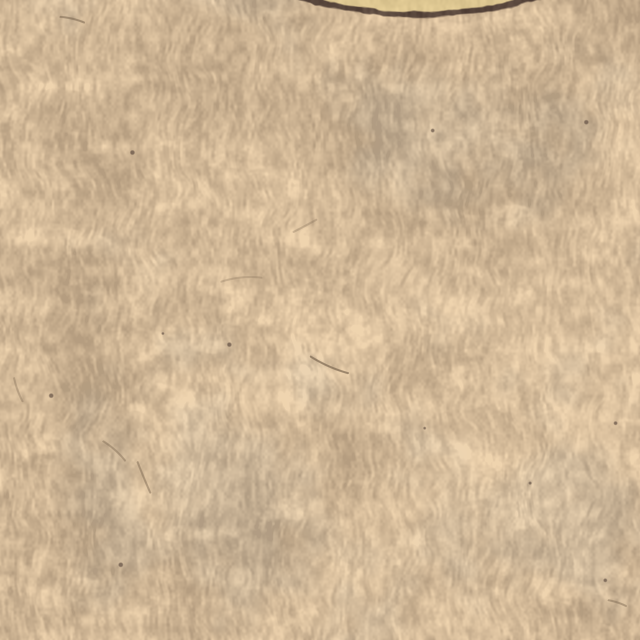
This texture is drawn by a WebGL 1 fragment shader. Its source:

```glsl
precision highp float;
// Mottled tan paper with fine upright fibres, specks and an inked arc at the top edge.
uniform vec2 u_resolution;

const vec3 PAPER = vec3(0.824, 0.723, 0.592);
const vec3 TONE_STEP = vec3(0.050, 0.047, 0.040);
const vec3 GREY_TINT = vec3(-0.016, -0.002, 0.012);
const vec3 INK = vec3(0.34, 0.27, 0.23);
const vec3 HAIR = vec3(0.50, 0.42, 0.33);
const vec3 ARC_FILL = vec3(0.87, 0.78, 0.57);

const float CLOUD_SCALE = 7.0;
const float CLOUD_GAIN = 0.65;
const float CLOUD_AMOUNT = 1.0;
const vec2 FIBRE_SCALE = vec2(190.0, 66.0);
const float FIBRE_AMOUNT = 1.25;
const vec2 STRAND_SCALE = vec2(95.0, 27.0);
const float STRAND_AMOUNT = 0.6;
const vec2 STREAK_SCALE = vec2(15.0, 62.0);
const float STREAK_AMOUNT = 0.55;
const vec2 GRAIN_SCALE = vec2(250.0, 210.0);
const float GRAIN_AMOUNT = 0.5;
const vec2 PATCH_SCALE = vec2(15.0, 24.0);
const float PATCH_AMOUNT = 1.3;

const vec2 ARC_CENTRE = vec2(0.655, 1.607);
const float ARC_RADIUS = 0.63;
const float ARC_HALF_WIDTH = 0.0048;
const float SPECK_GRID = 7.0;
const float SPECK_CHANCE = 0.22;
const int HAIR_COUNT = 8;

float hash(vec2 p) {
  return fract(sin(dot(p, vec2(127.1, 311.7))) * 43758.5453);
}

vec2 hash2(vec2 p) {
  return vec2(hash(p), hash(p + 37.3));
}

// Smooth value noise from -1 to 1
float noise(vec2 p) {
  vec2 cell = floor(p);
  vec2 f = fract(p);
  f = f * f * (3.0 - 2.0 * f);
  float low = mix(hash(cell), hash(cell + vec2(1.0, 0.0)), f.x);
  float high = mix(hash(cell + vec2(0.0, 1.0)), hash(cell + 1.0), f.x);
  return 2.0 * mix(low, high, f.y) - 1.0;
}

float clouds(vec2 p) {
  float sum = 0.0;
  float weight = 1.0;
  for (int i = 0; i < 4; i++) {
    sum += weight * noise(p);
    p = mat2(0.8, 0.6, -0.6, 0.8) * p * 2.03 + 17.7;
    weight *= CLOUD_GAIN;
  }
  return sum;
}

// Lightness of the paper, in steps around its mean
float paperTone(vec2 p) {
  vec2 lean = vec2(0.012 * noise(p * 13.0) + 0.006 * noise(p * 31.0), 0.0);
  vec2 q = p + lean;
  float tone = CLOUD_AMOUNT * clouds(p * CLOUD_SCALE + 3.1);
  tone += FIBRE_AMOUNT * noise(q * FIBRE_SCALE);
  tone += STRAND_AMOUNT * noise(q * STRAND_SCALE + 41.0);
  tone += STREAK_AMOUNT * noise((p + lean.yx) * STREAK_SCALE + 9.0);
  tone += GRAIN_AMOUNT * noise(p * GRAIN_SCALE + 5.0);
  tone += PATCH_AMOUNT * smoothstep(0.25, 1.3, clouds(p * PATCH_SCALE + 61.0));
  // Lighter strip at the left, and a slow fall-off towards the top
  float strip = exp(-pow((p.x - 0.06) / 0.03, 2.0));
  return tone + 0.5 * strip + 0.6 * (0.42 - p.y);
}

float specks(vec2 p, float edge) {
  vec2 cell = floor(p * SPECK_GRID);
  vec2 centre = (cell + 0.15 + 0.7 * hash2(cell + 5.0)) / SPECK_GRID;
  float radius = mix(0.0012, 0.0035, hash(cell + 71.0));
  float spot = 1.0 - smoothstep(radius - edge, radius + edge, length(p - centre));
  return spot * step(hash(cell + 23.0), SPECK_CHANCE);
}

// Short, bent loose fibres
float hairs(vec2 p, float edge) {
  float cover = 0.0;
  for (int i = 0; i < HAIR_COUNT; i++) {
    vec2 seed = vec2(float(i) * 3.7, 8.3);
    float angle = 3.14159 * hash(seed + 2.0);
    vec2 d = p - hash2(seed);
    vec2 q = vec2(cos(angle) * d.x + sin(angle) * d.y, cos(angle) * d.y - sin(angle) * d.x);
    float reach = mix(0.008, 0.032, hash(seed + 4.0));
    q.y += 12.0 * (hash(seed + 6.0) - 0.5) * q.x * q.x;
    float dist = length(vec2(max(abs(q.x) - reach, 0.0), q.y));
    float strand = 1.0 - smoothstep(0.0004, 0.0012 + edge, dist);
    cover = max(cover, strand * mix(0.3, 0.75, hash(seed + 9.0)));
  }
  return cover;
}

void main() {
  float unit = 1.0 / min(u_resolution.x, u_resolution.y);
  vec2 p = gl_FragCoord.xy * unit;

  float tone = paperTone(p);
  float grey = smoothstep(0.0, 1.3, clouds(p * 5.0 + 83.0));
  vec3 color = PAPER + TONE_STEP * clamp(tone - 0.1, -2.3, 2.3) + GREY_TINT * grey;
  color = mix(color, HAIR, hairs(p, unit));
  color = mix(color, INK, 0.65 * specks(p, unit));

  // Arc with a tinted inside and a ragged ink line
  float wobble = 0.0014 * noise(p * 55.0) + 0.0008 * noise(p * 130.0);
  float arc = length(p - ARC_CENTRE) - ARC_RADIUS + wobble;
  float inside = 1.0 - smoothstep(-unit, unit, arc);
  color = mix(color, ARC_FILL + 0.4 * TONE_STEP * tone, inside);
  float width = ARC_HALF_WIDTH * (1.0 + 0.25 * noise(p * 40.0 + 7.0));
  float line = 1.0 - smoothstep(width - 1.2 * unit, width + 1.2 * unit, abs(arc));
  color = mix(color, INK + 0.5 * TONE_STEP * tone, line);

  gl_FragColor = vec4(color, 1.0);
}
```
